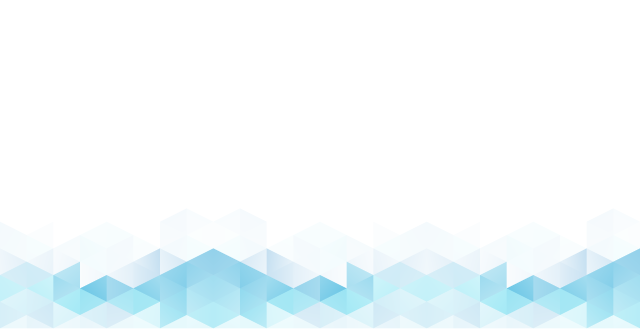
Write a Shadertoy shader that draws this background.

```glsl
// A white field above a low, mirrored range of pale blue triangles.
// A lattice of sideways triangles is folded into eight columns; each column
// has a saturated band, a lavender flap and a faint haze above, a base below.
#define COLUMNS 24.0
#define BOTTOM_MARGIN 0.06
#define FACET_VARIATION 0.12
#define FACET_SHADING 0.22
#define HAZE_INK 0.045
#define SAMPLES 3

// Profiles of the columns, from the summit outward. Heights in half cells.
const float crestTop[8] = float[8](5., 4., 3., 3., 3., 4., 4., 4.);
const float bandFoot[8] = float[8](1., 1., 2., 2., 2., 2., 3., 3.);
const float flapTop[8] = float[8](5., 5., 5., 4., 4., 5., 5., 5.);
const float hazeTop[8] = float[8](8., 8., 6., 7., 7., 6., 7., 7.);
const float crestInk[8] = float[8](.40, .45, .42, .40, .49, .30, .18, .17);
const float footInk[8] = float[8](.28, .35, .35, .32, .35, .33, .22, .21);
const float flapInk[8] = float[8](.0, .12, .16, .08, .04, .05, .06, .08);
const float baseInk[8] = float[8](.20, .20, .14, .15, .15, .14, .17, .14);

float hash(vec2 p) {
    vec3 q = fract(p.xyx * vec3(.1031, .1030, .0973));
    q += dot(q, q.yzx + 33.33);
    return fract((q.x + q.y) * q.z);
}

// Ink is the loss of red; warmth turns the tint from cyan to lavender.
vec3 tint(float ink, float warmth) {
    return 1.0 - ink * mix(vec3(1., .20, .09), vec3(1., .58, .26), warmth);
}

vec3 facets(vec2 p) {
    if (p.y < 0.0) return vec3(1);

    // Fold into the mirrored period, then find the triangle
    float x = abs(mod(p.x, 16.0) - 8.0);
    float column = min(floor(x), 7.0);
    float across = x - column;
    float toPoint = mod(column, 2.0) > 0.5 ? 1.0 - across : across;
    float level = floor(p.y - .5 * toPoint) + floor(p.y + .5 * toPoint) + 1.0;
    vec2 local = vec2(across - .5, p.y - .5 * level);

    int c = int(column);
    float noise = hash(vec2(column, level) + 7.0);
    float noise2 = hash(vec2(level, column) + 41.0);
    float ink = 0.0;
    float warmth = noise2;

    if (level > hazeTop[c]) {
        return vec3(1);
    } else if (level > flapTop[c]) {
        // Faint haze
        ink = HAZE_INK * (.25 + .75 * noise);
    } else if (level > crestTop[c]) {
        // Lavender flap, fading outward
        ink = flapInk[c] * (1.0 - .7 * local.x);
        warmth = .9;
    } else if (level >= bandFoot[c]) {
        // Saturated band, bluer at its crest
        float rise = (level - bandFoot[c]) / max(crestTop[c] - bandFoot[c], 1.0);
        ink = mix(footInk[c], crestInk[c], rise);
        warmth = mix(.15, .55, rise) + .2 * (noise2 - .5);
    } else {
        // Pale base
        ink = baseInk[c] * (level < .5 ? .5 : 1.0);
        warmth = c < 3 ? .1 : .2 + .6 * noise2;
    }

    // Each facet has its own strength and a soft slope of light
    ink *= 1.0 + FACET_VARIATION * (noise - .5);
    vec2 slope = vec2(noise - .5, noise2 - .5) * 2.0;
    ink *= 1.0 + FACET_SHADING * dot(slope, local);
    return tint(ink, clamp(warmth, 0.0, 1.0));
}

void mainImage(out vec4 fragColor, in vec2 fragCoord) {
    // Average a small grid of samples for smooth edges
    vec3 sum = vec3(0);
    for (int j = 0; j < SAMPLES; j++) {
        for (int i = 0; i < SAMPLES; i++) {
            vec2 offset = (vec2(i, j) + .5) / float(SAMPLES) - .5;
            vec2 p = (fragCoord + offset) / iResolution.x * COLUMNS;
            sum += facets(p - vec2(0, BOTTOM_MARGIN));
        }
    }
    fragColor = vec4(sum / float(SAMPLES * SAMPLES), 1.0);
}
```
